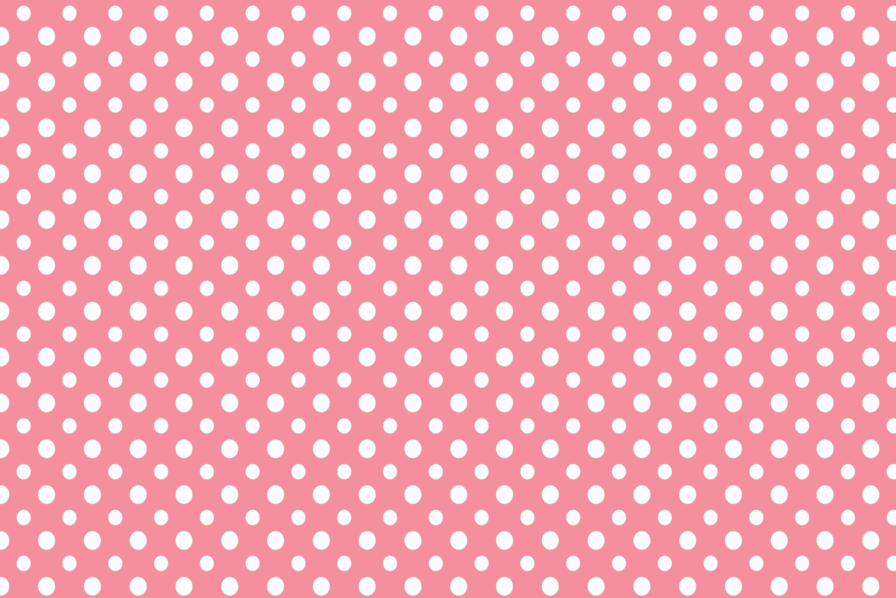
This pattern is drawn by a Shadertoy shader. Its source:

```glsl
// Polka dots: two interleaved square lattices of slightly tall white ovals,
// one large and one small, on flat pink. Each lattice is a fract repeat and
// each oval a scaled distance, with a thin greyed rim around its soft edge.

// Signed distance, in cells, to the nearest oval of a unit lattice
float ovalLattice(vec2 cell, vec2 centre, vec2 radius) {
    vec2 p = fract(cell - centre + 0.5) - 0.5;
    return (length(p / radius) - 1.0) * min(radius.x, radius.y);
}

void mainImage(out vec4 fragColor, in vec2 fragCoord) {
    // Repeats across and down the canvas
    vec2 repeats = vec2(19.567, 13.045);
    vec2 cell = fragCoord / iResolution.xy * repeats;
    float pixel = repeats.y / iResolution.y;

    // Large dots, with small dots offset by half a cell
    vec2 origin = vec2(0.018, 0.255);
    float large = ovalLattice(cell, origin, vec2(0.185, 0.203));
    float small = ovalLattice(cell, origin + 0.5, vec2(0.153, 0.167));
    float dist = min(large, small);

    // Pink ground, dulled rim, white dot
    vec3 pink = vec3(0.962, 0.561, 0.620);
    vec3 rimGrey = vec3(0.895, 0.590, 0.640);
    vec3 white = vec3(0.985, 0.992, 0.990);
    float edge = max(0.020, 0.6 * pixel);
    float rim = 1.0 - smoothstep(0.0, 0.020 + edge, dist);
    float dot_ = 1.0 - smoothstep(-edge, edge, dist);

    vec3 colour = mix(pink, rimGrey, rim);
    colour = mix(colour, white, dot_);
    fragColor = vec4(colour, 1.0);
}
```
